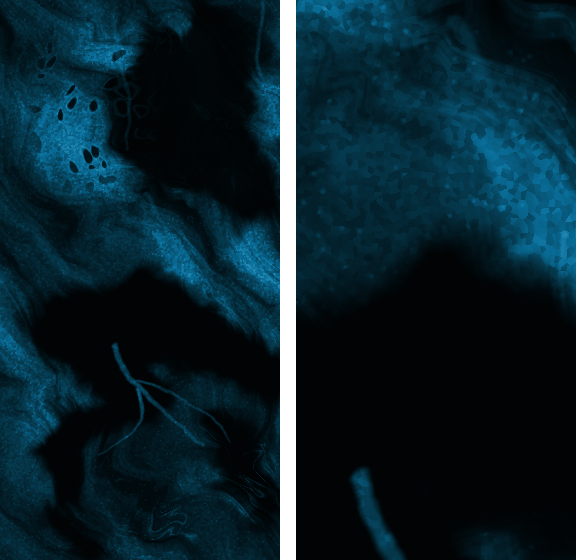
Left, the full canvas; right, a detail of the centre.
This texture is drawn by a Shadertoy shader. Its source:

```glsl
// Poured ink marbling: blue diagonal currents, black pools, fine veins and pale strands.

// Palette, dark to light
const vec3 INK   = vec3(0.002, 0.012, 0.016);
const vec3 TEAL  = vec3(0.018, 0.20, 0.27);
const vec3 AZURE = vec3(0.035, 0.43, 0.60);
const vec3 FOAM  = vec3(0.22, 0.63, 0.78);

// Tuning
const vec2  CURRENT    = vec2(0.62, -0.78);  // direction of the streaks
const vec2  STREAKS    = vec2(5.0, 17.0);    // frequency along and across the current
const float POOL_SOFT  = 0.055;
const float VEIN_SHARP = 10.0;
const float CELL_SCALE = 15.0;
const float GRAIN_SCALE = 125.0;
const float GRAIN      = 0.38;

// Black pools and bright currents: axis ends, then radii
const int POOLS = 9;
const vec4 POOL[POOLS] = vec4[POOLS](
    vec4(0.56, 1.78, 0.60, 1.38), vec4(0.72, 1.85, 0.84, 1.35),
    vec4(0.28, 0.86, 0.62, 0.84), vec4(0.55, 0.92, 1.00, 0.68),
    vec4(0.30, 0.84, 0.47, 0.58), vec4(0.20, 0.44, 0.42, 0.54),
    vec4(0.14, 0.42, 0.28, 0.30), vec4(0.22, 0.20, 0.34, 0.03),
    vec4(0.75, 0.50, 0.98, 0.18));
const float POOL_R[POOLS] = float[POOLS](0.12, 0.13, 0.14, 0.11, 0.12, 0.085, 0.06, 0.05, 0.05);
const int GLOWS = 6;
const vec4 GLOW[GLOWS] = vec4[GLOWS](
    vec4(0.30, 1.98, 0.42, 1.72), vec4(0.20, 1.62, 0.45, 1.28),
    vec4(0.45, 1.28, 0.84, 0.86), vec4(0.88, 1.15, 1.02, 0.98),
    vec4(0.00, 0.88, 0.14, 0.60), vec4(0.97, 1.90, 0.99, 1.30));
const float GLOW_R[GLOWS] = float[GLOWS](0.10, 0.15, 0.07, 0.14, 0.14, 0.06);

vec2 hash2(vec2 p) {
    return fract(sin(vec2(dot(p, vec2(127.1, 311.7)), dot(p, vec2(269.5, 183.3)))) * 4375.85);
}

// Cellular noise: distance to the nearest seed, and that seed's random value
vec2 cells(vec2 p) {
    vec2 base = floor(p), best = vec2(9.0, 0.0);
    for (int y = -1; y <= 1; y++)
    for (int x = -1; x <= 1; x++) {
        vec2 id = base + vec2(x, y), seed = hash2(id);
        float d = length(id + seed - p);
        if (d < best.x) best = vec2(d, fract(seed.x * 7.3 + seed.y * 3.1));
    }
    return best;
}

// Layered sines, bent and turned at each octave
float waves(vec2 p, int octaves) {
    float sum = 0.0, amp = 0.5;
    for (int i = 0; i < octaves; i++) {
        p += 0.8 * sin(p.yx * 0.7 + float(i) * 1.9);
        sum += amp * sin(p.x) * sin(p.y);
        p = mat2(0.8, 0.6, -0.6, 0.8) * p * 1.8 + 2.7;
        amp *= 0.64;
    }
    return sum;
}

// Fluid distortion
vec2 swirl(vec2 p, float freq, float amount) {
    for (int i = 0; i < 6; i++) {
        float a = 1.3 * float(i), c = cos(a), s = sin(a);
        vec2 q = mat2(c, s, -s, c) * p;
        p += amount / freq * sin(freq * q.yx + vec2(1.7, 2.9) * float(i));
        freq *= 1.75;
    }
    return p;
}

float segment(vec2 p, vec2 a, vec2 b) {
    vec2 pa = p - a, ba = b - a;
    return length(pa - ba * clamp(dot(pa, ba) / dot(ba, ba), 0.0, 1.0));
}

// Curved strand from a to c, bending towards b, thinning to its end
float strand(vec2 p, vec2 a, vec2 b, vec2 c, float width) {
    float ink = 0.0;
    vec2 last = a;
    for (int i = 1; i <= 12; i++) {
        float t = float(i) / 12.0;
        vec2 next = mix(mix(a, b, t), mix(b, c, t), t);
        float w = width * mix(1.0, 0.35, t);
        ink = max(ink, (1.0 - 0.4 * t) * smoothstep(w + 0.004, w * 0.3, segment(p, last, next)));
        last = next;
    }
    return ink;
}

void mainImage(out vec4 fragColor, in vec2 fragCoord) {
    vec2 p = fragCoord / iResolution.xy * vec2(1.0, 2.0);
    vec2 bent = swirl(p, 9.0, 0.30), curled = swirl(p, 6.0, 0.45);
    vec2 st = vec2(dot(curled, CURRENT), dot(curled, vec2(-CURRENT.y, CURRENT.x))) * STREAKS;
    float streak = clamp(0.5 + 0.85 * waves(st, 6), 0.0, 1.2);

    // Pools and currents
    float shore = 9.0, glow = 0.0;
    for (int i = 0; i < POOLS; i++)
        shore = min(shore, segment(bent, POOL[i].xy, POOL[i].zw) - POOL_R[i]);
    for (int i = 0; i < GLOWS; i++) {
        float d = segment(bent, GLOW[i].xy, GLOW[i].zw) / GLOW_R[i];
        glow = max(glow, exp(-d * d));
    }
    shore += 0.035 * (streak - 0.5);
    float land = smoothstep(-POOL_SOFT * 0.6, POOL_SOFT, shore);
    float tone = land * (0.07 + 0.34 * streak + glow * (0.16 + 0.46 * streak));

    // Round holes with pale rims in the upper current
    vec2 cell = cells(bent * CELL_SCALE);
    float holed = step(0.55, cell.y) * smoothstep(0.28, 0.12, length((p - vec2(0.32, 1.62)) * vec2(1.0, 0.7)));
    float radius = 0.15 + 0.22 * cell.y;
    tone *= 1.0 - 0.85 * holed * smoothstep(radius, radius - 0.12, cell.x);
    tone += 0.16 * holed * exp(-pow((cell.x - radius) * 14.0, 2.0));

    // Veins: dense in the lower right, on shores, faint in the upper pools
    float vein = pow(max(1.0 - VEIN_SHARP * abs(waves(st * 1.3 + 4.0, 4)), 0.0), 2.0);
    float patches = smoothstep(-0.1, 0.35, waves(p * 11.0 + 1.0, 3));
    float lower = smoothstep(0.62, 0.42, p.y) * smoothstep(0.25, 0.55, p.x);
    float upper = smoothstep(1.15, 1.35, p.y) * smoothstep(0.4, 0.6, p.x);
    float rim = exp(-pow((shore - 0.015) * 45.0, 2.0)) * max(lower, smoothstep(1.0, 1.2, p.y));
    tone += vein * patches * (0.05 * land + 0.30 * lower + 0.09 * upper) + 0.22 * rim * patches * streak;
    tone += 0.035 * upper * streak;

    // Pale strands
    vec2 q = swirl(p, 22.0, 0.14);
    float pale = strand(q, vec2(0.40, 0.765), vec2(0.47, 0.60), vec2(0.73, 0.41), 0.013);
    pale = max(pale, strand(q, vec2(0.50, 0.60), vec2(0.54, 0.46), vec2(0.36, 0.38), 0.009));
    pale = max(pale, 0.7 * strand(q, vec2(0.48, 0.63), vec2(0.68, 0.62), vec2(0.82, 0.42), 0.006));
    pale = max(pale, 0.6 * strand(q, vec2(0.94, 2.0), vec2(0.88, 1.75), vec2(1.0, 1.55), 0.009));
    pale = max(pale, 0.5 * strand(q, vec2(0.39, 1.95), vec2(0.47, 1.65), vec2(0.46, 1.46), 0.010));
    pale = max(pale, 0.5 * strand(q, vec2(0.52, 1.30), vec2(0.66, 1.08), vec2(0.87, 0.82), 0.008));
    tone = mix(tone, 0.95, pale * (0.45 + 0.4 * streak));

    // Grain and colour
    vec2 speck = cells(p * GRAIN_SCALE);
    tone *= 1.0 + GRAIN * (speck.y - 0.5);
    tone += 0.16 * land * step(0.96, speck.y) * smoothstep(0.5, 0.1, speck.x);
    vec3 color = mix(INK, TEAL, clamp(tone / 0.45, 0.0, 1.0));
    color = mix(color, AZURE, smoothstep(0.40, 1.05, tone));
    color = mix(color, FOAM, 0.5 * smoothstep(0.95, 1.3, tone));
    fragColor = vec4(color, 1.0);
}
```
